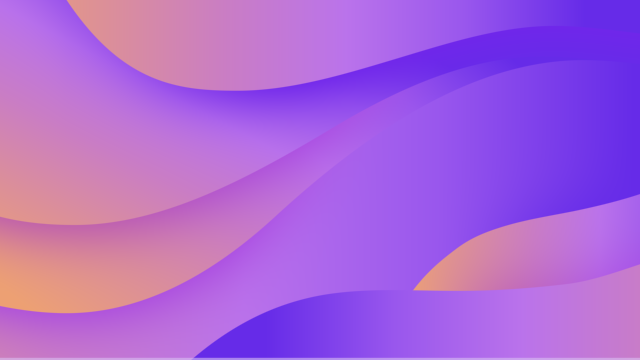
This background is drawn by a Shadertoy shader. Its source:

```glsl
const float ASPECT = 16.0 / 9.0;
const vec3 AMBER  = vec3(0.93, 0.63, 0.45);
const vec3 SALMON = vec3(0.86, 0.56, 0.60);
const vec3 ROSE   = vec3(0.79, 0.49, 0.77);
const vec3 ORCHID = vec3(0.73, 0.45, 0.92);
const vec3 VIOLET = vec3(0.60, 0.34, 0.93);
const vec3 INDIGO = vec3(0.40, 0.17, 0.91);
const vec3 SHADE_INDIGO  = vec3(0.44, 0.15, 0.92);
const vec3 SHADE_PURPLE  = vec3(0.66, 0.28, 0.88);
const vec3 SHADE_MAGENTA = vec3(0.72, 0.33, 0.70);
const vec3 PALE_RIM = vec3(0.85, 0.76, 0.95);
const float SHADOW_WIDTH = 0.075;
const float RIM_HEIGHT = 0.006;

// Warm-to-cool ramp, one colour per unit of t.
vec3 ramp(float t) {
    vec3 c = mix(AMBER, SALMON, clamp(t, 0.0, 1.0));
    c = mix(c, ROSE,   clamp(t - 1.0, 0.0, 1.0));
    c = mix(c, ORCHID, clamp(t - 2.0, 0.0, 1.0));
    c = mix(c, VIOLET, clamp(t - 3.0, 0.0, 1.0));
    return mix(c, INDIGO, clamp(t - 4.0, 0.0, 1.0));
}

// Cubic between knots (x, y, slope), straight beyond; gives height and slope.
vec2 hermite(float x, vec3 a, vec3 b) {
    float w = b.x - a.x;
    float t = clamp((x - a.x) / w, 0.0, 1.0);
    float s = 1.0 - t;
    float rise = b.y - a.y;
    float y = a.y + rise * t * t * (3.0 - 2.0 * t)
            + w * t * s * (a.z * s - b.z * t);
    float slope = 6.0 * rise / w * t * s
                + a.z * s * (1.0 - 3.0 * t) + b.z * t * (3.0 * t - 2.0);
    return vec2(y + slope * (x - a.x - t * w), slope);
}

// Approximate signed distance to a wave, positive below it.
float below(vec2 p, vec3 a, vec3 b, vec3 c, vec3 d, vec3 e) {
    vec2 wave = p.x < b.x ? hermite(p.x, a, b)
              : p.x < c.x ? hermite(p.x, b, c)
              : p.x < d.x ? hermite(p.x, c, d)
              : hermite(p.x, d, e);
    return (wave.x - p.y) * inversesqrt(1.0 + wave.y * wave.y);
}

float shadow(float d) {
    float s = max(d, 0.0) / SHADOW_WIDTH;
    return exp(-s * (0.65 + 0.35 * s));
}

void mainImage(out vec4 fragColor, in vec2 fragCoord) {
    vec2 p = fragCoord / iResolution.xy * vec2(ASPECT, 1.0);
    float aa = 0.8 / iResolution.y;

    // Wave outlines from top to bottom
    float crest = below(p, vec3(0.185, 1.0, -1.5), vec3(0.66, 0.748, 0.0),
        vec3(1.088, 0.833, 0.3), vec3(1.539, 0.928, 0.0), vec3(1.778, 0.907, -0.12));
    float ribbon = below(p, vec3(0.0, 0.398, -0.25), vec3(0.208, 0.375, 0.0),
        vec3(0.926, 0.646, 0.6), vec3(1.505, 0.843, 0.0), vec3(1.778, 0.819, -0.12));
    float swell = below(p, vec3(0.0, 0.15, -0.2), vec3(0.185, 0.13, 0.0),
        vec3(0.764, 0.398, 0.92), vec3(1.62, 0.833, 0.0), vec3(1.778, 0.822, -0.12));
    float fin = below(p, vec3(1.15, 0.197, 1.3), vec3(1.269, 0.31, 0.75),
        vec3(1.389, 0.368, 0.32), vec3(1.62, 0.419, 0.22), vec3(1.778, 0.461, 0.33));
    float base = below(p, vec3(0.537, 0.005, 0.85), vec3(0.926, 0.185, 0.13),
        vec3(1.273, 0.192, 0.0), vec3(1.574, 0.211, 0.12), vec3(1.778, 0.266, 0.33));

    // Top lobe
    vec3 col = ramp(0.1 + 3.02 * p.x);

    // Upper band, shaded more strongly to the right
    vec3 layer = ramp(-1.03 + 2.16 * p.x + 4.1 * p.y);
    float strength = mix(0.3, 0.9, smoothstep(0.2, 0.9, p.x));
    layer = mix(layer, SHADE_INDIGO, strength * shadow(crest));
    col = mix(col, layer, smoothstep(-aa, aa, crest));

    // Middle ribbon, its shade turning from magenta to purple
    layer = ramp(-0.55 + 2.38 * p.x + 2.59 * p.y);
    vec3 shade = mix(SHADE_MAGENTA, SHADE_PURPLE, smoothstep(0.2, 0.9, p.x));
    strength = 0.75 * (1.0 - smoothstep(0.8, 1.3, p.x));
    layer = mix(layer, shade, strength * shadow(ribbon));
    col = mix(col, layer, smoothstep(-aa, aa, ribbon));

    // Broad swell, darkened above the fin
    layer = ramp(1.75 + 1.85 * p.x);
    strength = 0.75 * (1.0 - smoothstep(0.6, 1.1, p.x));
    layer = mix(layer, SHADE_PURPLE, strength * shadow(swell));
    strength = 0.7 * smoothstep(1.2, 1.75, p.x);
    layer = mix(layer, INDIGO, strength * shadow(-fin));
    col = mix(col, layer, smoothstep(-aa, aa, swell));

    // Small warm fin
    layer = ramp(-6.0 + 5.4 * p.x);
    strength = 0.45 * smoothstep(1.15, 1.45, p.x);
    shade = mix(SHADE_MAGENTA, SHADE_PURPLE, smoothstep(1.35, 1.75, p.x));
    layer = mix(layer, shade, strength * shadow(-base));
    col = mix(col, layer, smoothstep(-aa, aa, fin));

    // Foreground hill
    col = mix(col, ramp(7.07 - 2.8 * p.x), smoothstep(-aa, aa, base));

    // Pale rim along the lower border
    float rim = 1.0 - smoothstep(RIM_HEIGHT - aa, RIM_HEIGHT + aa, p.y);
    col = mix(col, PALE_RIM, 0.6 * rim);

    fragColor = vec4(col, 1.0);
}
```
